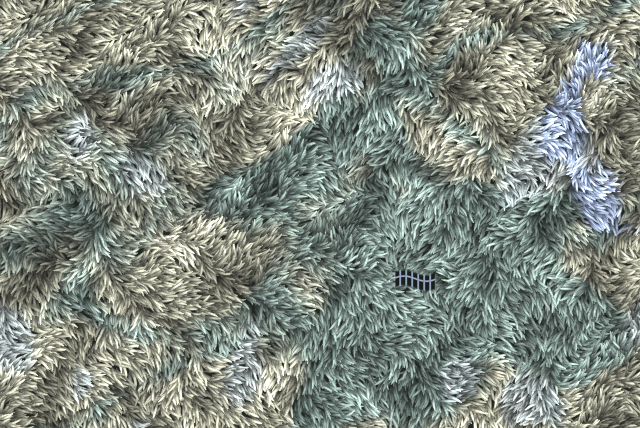
Write a Shadertoy shader that draws this texture.

```glsl
// A shaggy rug of beige, sage and pale blue yarn, seen from above.
// Layers of jittered cells each paint one tapered tuft, combed along a
// flow of layered sines; colour zones come from the same kind of waves.

#define LAYERS 7
#define CELL 0.022
#define TUFT_HALF_LENGTH 0.021
#define TUFT_HALF_WIDTH 0.0035
#define COMB_JITTER 1.0
#define BRIGHTNESS 1.24
#define BEIGE vec3(0.83, 0.83, 0.74)
#define SAGE vec3(0.61, 0.70, 0.67)
#define PALE_GREY vec3(0.84, 0.90, 0.91)
#define PALE_BLUE vec3(0.82, 0.90, 1.06)
#define BACKING vec3(0.13, 0.15, 0.13)

vec3 hash3(vec3 p) {
    p = fract(p * vec3(0.1031, 0.1030, 0.0973));
    p += dot(p, p.yxz + 33.33);
    return fract((p.xxy + p.yxx) * p.zyx);
}

// Warped layered sines, roughly -1 to 1.
float waves(vec2 p) {
    p += 0.07 * sin(p.yx * vec2(11.0, 9.0) + vec2(1.3, 4.1));
    float w = sin(p.x * 8.0 + 1.6 * sin(p.y * 6.0));
    w += sin(p.y * 10.0 + 1.8 * sin(p.x * 5.0 + 2.0));
    w += 0.6 * sin(p.x * 15.0 - p.y * 19.0);
    return w / 2.6;
}

// Direction in which the pile is combed.
float combAngle(vec2 p) {
    return -0.9 + 2.3 * waves(p * 0.85 + 3.7)
         + 0.7 * sin(p.x * 23.0 + 2.0 * sin(p.y * 17.0))
         + 0.4 * sin(p.y * 47.0 + 2.0 * sin(p.x * 39.0));
}

// Yarn colour at a tuft root.
vec3 yarnColour(vec2 p) {
    float w = waves(p + 1.9);
    float ragged = 0.025 * sin(p.y * 31.0 + 2.0 * sin(p.x * 27.0));

    // Broad sage field, a stem rising from it, and winding side bands.
    float field = 0.40 - length((p - vec2(1.0, 0.36)) * vec2(1.0, 1.2)) + 0.2 * w;
    float stem = 0.075 - abs(p.x - 0.94 - 0.05 * sin(p.y * 7.0)) + ragged;
    stem = min(stem, p.y - 0.35);
    float bands = 0.022 - abs(waves(p * 0.8 + 6.3) - 0.12) * 0.28;
    float sage = max(max(field, stem), bands) + 0.7 * ragged;
    vec3 beige = BEIGE * (0.97 + 0.15 * waves(p * 1.3 + 8.2));
    vec3 colour = mix(beige, SAGE, smoothstep(-0.04, 0.04, sage));

    // Scattered pale spots and one meandering blue trail.
    float spots = waves(p * vec2(1.5, 1.2) + 9.4);
    colour = mix(colour, PALE_GREY, 0.85 * smoothstep(0.54, 0.72, spots));
    float trail = abs(p.x - 1.37 - 0.07 * sin(p.y * 12.0 + 2.4));
    trail = max(trail - 0.045 - ragged, abs(p.y - 0.68) - 0.22);
    return mix(colour, PALE_BLUE, 1.0 - smoothstep(-0.01, 0.01, trail));
}

// Soft hollows and ridges in the pile.
float relief(vec2 p) {
    float folds = abs(waves(p * 1.7 + 5.1));
    float lumps = sin(p.x * 29.0 + 2.0 * sin(p.y * 21.0));
    float tufting = sin(p.y * 52.0 + 2.0 * sin(p.x * 43.0));
    return 0.70 + 0.33 * smoothstep(0.0, 0.32, folds) + 0.10 * lumps + 0.06 * tufting;
}

// Bare slot where the woven backing threads show.
vec4 bareSlot(vec2 p, float edge) {
    vec2 q = p - vec2(0.97, 0.345);
    q.y += 0.006 * sin(q.x * 60.0);
    float box = max(abs(q.x) - 0.047, abs(q.y) - 0.018);
    float warp = abs(fract(q.x / 0.014) - 0.5) * 0.014;
    float weft = abs(q.y - 0.004);
    float thread = 1.0 - smoothstep(0.002 - edge, 0.002 + edge, min(warp, weft));
    vec3 colour = mix(BACKING * 0.8, PALE_BLUE * 0.78, thread);
    return vec4(colour, 1.0 - smoothstep(-0.004, 0.004, box));
}

void mainImage(out vec4 fragColor, in vec2 fragCoord) {
    vec2 p = fragCoord / iResolution.y;
    float edge = max(0.0012, 0.9 / iResolution.y);
    vec3 colour = BACKING;

    for (int layer = 0; layer < LAYERS; layer++) {
        float level = float(layer) / float(LAYERS - 1);
        vec2 shift = vec2(0.37, 0.61) * float(layer);
        vec2 home = floor(p / CELL + shift);
        for (int k = 0; k < 9; k++) {
            vec2 id = home + vec2(k % 3 - 1, k / 3 - 1);
            vec3 rnd = hash3(vec3(id + 40.0, float(layer) * 7.0 + 3.0));
            vec2 root = (id + rnd.xy - shift) * CELL;

            // Tuft frame: x runs root to tip, y runs across.
            float angle = combAngle(root) + (rnd.z - 0.5) * COMB_JITTER;
            vec2 dir = vec2(cos(angle), sin(angle));
            vec2 d = p - root;
            float along = dot(d, dir) / (TUFT_HALF_LENGTH * (0.75 + 0.25 * rnd.x));
            if (abs(along) > 1.0) continue;
            float across = dot(d, vec2(-dir.y, dir.x));
            across += (rnd.y - 0.5) * 0.008 * along * along;
            float width = TUFT_HALF_WIDTH * sqrt(1.0 - along * along) * (0.95 - 0.15 * along);
            float cover = smoothstep(-edge, edge, width - abs(across));
            if (cover <= 0.0) continue;

            // Dark root, bright tip, rounded sides and fine fibres.
            float side = across / TUFT_HALF_WIDTH;
            float shade = mix(0.42, 1.0, smoothstep(-1.0, 0.4, along));
            shade *= 1.0 - 0.35 * min(side * side, 1.0);
            shade *= 0.97 + 0.05 * sin(side * 9.0 + rnd.x * 6.0);
            shade *= (0.78 + 0.40 * fract(rnd.z * 7.3 + rnd.x)) * mix(0.62, 1.0, level);
            shade *= relief(root) * BRIGHTNESS;
            colour = mix(colour, yarnColour(root) * shade, cover);
        }
    }

    vec4 slot = bareSlot(p, edge);
    colour = mix(colour, slot.rgb, slot.a);
    fragColor = vec4(clamp(colour, 0.0, 1.0), 1.0);
}
```
